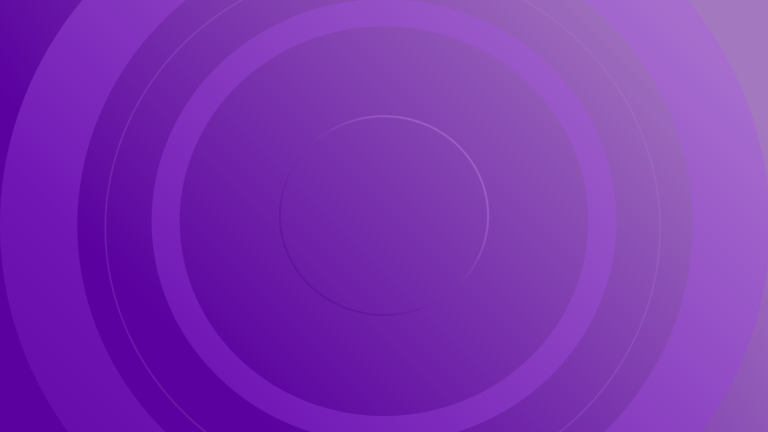
A Shadertoy shader for this background:

```glsl
const vec3 DEEP_VIOLET = vec3(0.355, 0.005, 0.625);
const vec3 PALE_MAUVE = vec3(0.64, 0.47, 0.75);
const vec3 RING_TINT = vec3(0.68, 0.32, 0.95);
const vec3 LINE_LIGHT = vec3(0.74, 0.50, 0.88);
const vec3 LINE_DARK = vec3(0.33, 0.02, 0.56);

// Approximate signed distance to an ellipse, accurate near its edge
float ellipseDistance(vec2 p, vec2 radii) {
    return (length(p / radii) - 1.0) * radii.y;
}

float fillMask(float d, float soft) {
    return 1.0 - smoothstep(-soft, soft, d);
}

float ringMask(vec2 p, vec2 innerRadii, vec2 outerRadii, float soft) {
    return fillMask(ellipseDistance(p, outerRadii), soft)
         - fillMask(ellipseDistance(p, innerRadii), soft);
}

float lineMask(vec2 p, vec2 radii, float halfWidth, float soft) {
    return fillMask(abs(ellipseDistance(p, radii)) - halfWidth, soft);
}

vec3 diagonalGradient(float t) {
    return mix(DEEP_VIOLET, PALE_MAUVE, clamp((t - 0.23) / 0.68, 0.0, 1.0));
}

void mainImage(out vec4 fragColor, in vec2 fragCoord) {
    // Height is one unit; x is measured from the middle
    vec2 uv = fragCoord / iResolution.xy;
    float aspect = iResolution.x / iResolution.y;
    vec2 p = vec2((uv.x - 0.5) * aspect, uv.y);
    float soft = 0.8 / iResolution.y;

    // Diagonal backdrop, turned slightly outside the largest ring
    vec2 outerRadii = vec2(0.891, 0.843);
    vec2 outerPos = p - vec2(0.002, 0.479);
    float diagonal = (uv.x * aspect + uv.y) / (aspect + 1.0);
    float outside = 1.0 - fillMask(ellipseDistance(outerPos, outerRadii), soft);
    vec3 color = diagonalGradient(mix(diagonal, uv.x, 0.2 * outside));

    // Two broad translucent rings
    float bands = ringMask(outerPos, vec2(0.712, 0.683), outerRadii, soft)
                + ringMask(p - vec2(0.0, 0.488), vec2(0.473, 0.451), vec2(0.538, 0.514), soft);
    float tintStrength = mix(0.13, 0.28, smoothstep(0.0, 0.3, diagonal));
    color = mix(color, RING_TINT, bands * tintStrength);

    // Faint hairline between the rings
    float hairline = lineMask(p - vec2(-0.003, 0.472), vec2(0.642, 0.613), 0.0018, soft);
    color = mix(color, LINE_LIGHT, 0.2 * hairline);

    // Central circle, lit from the upper right and shaded at the lower left
    vec2 centerPos = p - vec2(0.0, 0.501);
    float centerLine = lineMask(centerPos, vec2(0.241, 0.230), 0.0022, soft);
    float facing = dot(centerPos, vec2(0.7071)) / 0.235;
    color = mix(color, LINE_LIGHT, centerLine * 0.42 * smoothstep(-0.1, 0.9, facing));
    color = mix(color, LINE_DARK, centerLine * 0.38 * smoothstep(0.1, 0.9, -facing));

    fragColor = vec4(color, 1.0);
}
```
